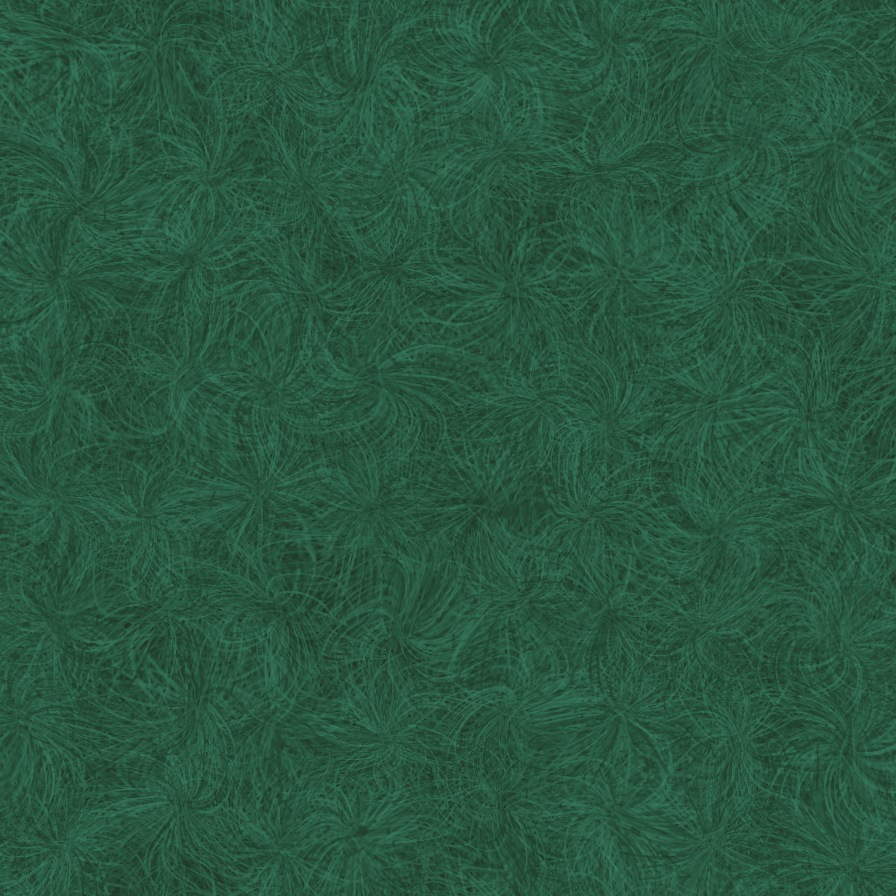
Give the GLSL for this texture, as a Shadertoy shader.

```glsl
vec3 hash3(vec3 p) {
    p = fract(p * vec3(0.1031, 0.1030, 0.0973));
    p += dot(p, p.yxz + 33.33);
    return fract((p.xxy + p.yxx) * p.zyx);
}

float noise(vec2 p) {
    vec2 i = floor(p), f = fract(p);
    f = f * f * (3.0 - 2.0 * f);
    float bottom = mix(hash3(vec3(i, 7.0)).x, hash3(vec3(i + vec2(1, 0), 7.0)).x, f.x);
    float top = mix(hash3(vec3(i + vec2(0, 1), 7.0)).x, hash3(vec3(i + 1.0, 7.0)).x, f.x);
    return mix(bottom, top, f.y);
}

// One ring of curved hairs around a tuft centre: x = opacity, y = shade
vec2 tuftHairs(vec2 q, vec3 seed, float density, float pixel) {
    const float TAU = 6.2831853, COUNT = 44.0;
    vec3 tuft = hash3(seed + 51.0);
    float r = length(q);
    float bend = (tuft.x - 0.5) * 0.6;
    float turn = fract(atan(q.y, q.x) / TAU + bend * r + tuft.y) * COUNT;
    vec3 hair = hash3(vec3(floor(turn) + 13.0, seed.xy * 3.0 + seed.z * 17.0));

    // Each hair wanders inside its own sector
    float path = 0.5 + (hair.x - 0.5) * 0.4 + 0.25 * sin(r * 6.0 + hair.y * TAU);
    float slant = TAU * bend * r;
    float d = abs(fract(turn) - path) * TAU * r / COUNT / sqrt(1.0 + slant * slant);
    float width = mix(0.006, 0.012, hair.y);
    float reach = mix(0.55, 1.05, hair.z);

    float alpha = 1.0 - smoothstep(width - pixel, width + pixel, d);
    alpha *= smoothstep(0.03, 0.25, r) * (1.0 - smoothstep(reach * 0.65, reach, r));
    alpha *= step(fract(hair.x * 7.0 + hair.z * 5.0), density);
    return vec2(alpha, fract(hair.y * 9.0 + hair.x * 4.0));
}

void mainImage(out vec4 fragColor, in vec2 fragCoord) {
    vec2 p = fragCoord / iResolution.y * 8.0;
    float pixel = 4.5 / iResolution.y;
    float density = mix(0.55, 1.15, noise(p * 0.9 + 40.0));
    p += 0.35 * (vec2(noise(p * 1.3 + 11.0), noise(p * 1.3 + 73.0)) - 0.5) + 20.0;

    // Dark ground with fine mottling
    vec3 color = mix(vec3(0.12, 0.18, 0.12), vec3(0.135, 0.29, 0.20), noise(p * 26.0));

    // Scattered undercoat first, then layers gathered loosely into shared tufts
    for (int layer = 0; layer < 10; layer++) {
        float level = float(layer);
        float group = min(level, 7.0);
        for (int y = -1; y <= 1; y++)
        for (int x = -1; x <= 1; x++) {
            vec2 cell = floor(p) + vec2(x, y);
            vec2 center = cell + 0.17 + 0.54 * hash3(vec3(cell, group + 3.0)).xy
                + 0.12 * hash3(vec3(cell, level + 29.0)).xy;
            vec2 hairs = tuftHairs(p - center, vec3(cell, level), density, pixel);
            float shade = clamp(hairs.y + (level - 4.5) * 0.02, 0.0, 1.0);
            vec3 strand = mix(vec3(0.108, 0.225, 0.152), vec3(0.208, 0.472, 0.36), shade);
            color = mix(color, strand, hairs.x * 0.58);
        }
    }

    // Fine grain and sparse dark pits between the fibres
    float grain = noise(p * 42.0 + 5.0);
    color *= 1.0 + 0.14 * (grain - 0.5);
    color = mix(color, vec3(0.12, 0.2, 0.14), 0.5 * smoothstep(0.8, 0.95, noise(p * 30.0 + 90.0)));
    fragColor = vec4(color, 1.0);
}
```
